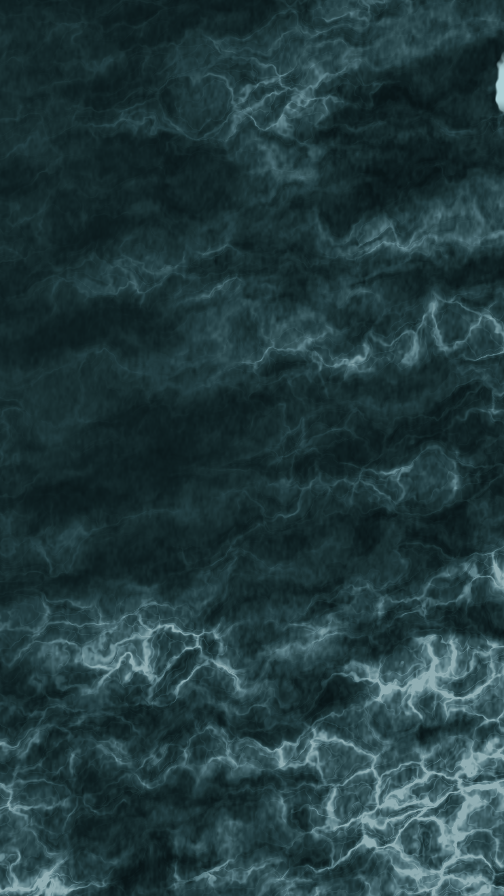
A WebGL 1 fragment shader for this texture:

```glsl
precision highp float;
// Dark teal sea from above: stretched swell, drifting foam haze and torn white lace.
uniform vec2 u_resolution;

// Tones from deep water to foam
const vec3 ABYSS = vec3(0.035, 0.085, 0.095);
const vec3 DEEP = vec3(0.06, 0.13, 0.14);
const vec3 DARK_TEAL = vec3(0.10, 0.19, 0.20);
const vec3 TEAL = vec3(0.14, 0.25, 0.27);
const vec3 HAZE = vec3(0.20, 0.32, 0.34);
const vec3 PALE = vec3(0.27, 0.40, 0.43);
const vec3 FOAM = vec3(0.36, 0.50, 0.53);
const vec3 CREST = vec3(0.56, 0.68, 0.70);

// Feature sizes are counts per canvas width
const vec2 SWELL_SCALE = vec2(3.6, 10.0);
const vec2 PATCH_SCALE = vec2(5.0, 10.0);
const vec2 MOTTLE_SCALE = vec2(15.0, 27.0);
const vec2 LACE_SCALE = vec2(11.0, 17.0);
const vec2 HAIR_SCALE = vec2(140.0, 75.0);
const float DRIFT_SCALE = 11.0;
const float SLOPE = 0.14;
const float WARP = 0.13;
const float HAZE_GAIN = 4.6;
const float MOTTLE_GAIN = 4.0;
const float LACE_GAIN = 3.6;
const float HAIR_GAIN = 1.7;

float hash(vec2 p) {
  vec3 q = fract(p.xyx * 0.1031);
  q += dot(q, q.yzx + 33.33);
  return fract((q.x + q.y) * q.z);
}

vec2 hash2(vec2 p) {
  return vec2(hash(p), hash(p + 71.7));
}

float noise(vec2 p) {
  vec2 i = floor(p), f = fract(p);
  f = f * f * (3.0 - 2.0 * f);
  vec2 e = vec2(1.0, 0.0);
  return mix(mix(hash(i), hash(i + e.xy), f.x),
             mix(hash(i + e.yx), hash(i + e.xx), f.x), f.y);
}

float fbm(vec2 p) {
  float sum = 0.0, amp = 0.5;
  for (int i = 0; i < 5; i++) {
    sum += amp * noise(p);
    p = p * 1.95 + 17.3;
    amp *= 0.53;
  }
  return sum / 1.02;
}

// Gap between the two nearest cell centres: zero on the cell walls
float cellGap(vec2 p) {
  vec2 base = floor(p);
  float near = 9.0, next = 9.0;
  for (int y = -1; y <= 1; y++) {
    for (int x = -1; x <= 1; x++) {
      vec2 cell = base + vec2(float(x), float(y));
      float d = length(cell + hash2(cell) - p);
      next = min(next, max(near, d));
      near = min(near, d);
    }
  }
  return next - near;
}

// Where the water is churned: the lower part and the upper right
float churn(vec2 uv) {
  float low = smoothstep(0.54, 0.28, uv.y - 0.20 * (uv.x - 0.5));
  float high = smoothstep(0.05, 0.75, uv.x) * smoothstep(0.42, 0.66, uv.y)
             * smoothstep(1.2, 0.82, uv.y);
  float side = mix(0.82, 1.05, smoothstep(0.0, 0.8, uv.x));
  return 0.16 + 0.70 * low * side + 0.48 * high * (1.0 - low);
}

vec3 seaColor(float t) {
  vec3 c = mix(ABYSS, DEEP, clamp(t + 1.0, 0.0, 1.0));
  c = mix(c, DARK_TEAL, clamp(t, 0.0, 1.0));
  c = mix(c, TEAL, clamp(t - 1.0, 0.0, 1.0));
  c = mix(c, HAZE, clamp(t - 2.0, 0.0, 1.0));
  c = mix(c, PALE, clamp(t - 3.0, 0.0, 1.0));
  c = mix(c, FOAM, clamp(t - 4.0, 0.0, 1.0));
  return mix(c, CREST, clamp((t - 5.0) * 0.4, 0.0, 1.0));
}

void main() {
  vec2 uv = gl_FragCoord.xy / u_resolution;
  vec2 p = gl_FragCoord.xy / u_resolution.x;
  p.y -= SLOPE * p.x;

  // Turbulent drift shared by haze and lace
  vec2 drift = vec2(fbm(p * DRIFT_SCALE + 3.1), fbm(p * DRIFT_SCALE + 41.7)) - 0.5;
  vec2 q = p + WARP * drift;

  float swell = smoothstep(0.30, 0.68, fbm((p + 0.5 * WARP * drift) * SWELL_SCALE + 5.0));
  float torn = smoothstep(0.36, 0.64, fbm(q * PATCH_SCALE + 29.0));
  float mottle = fbm(q * MOTTLE_SCALE + 57.0) - 0.5;
  float energy = churn(uv) * mix(0.8, 1.2, noise(p * vec2(2.0, 5.0) + 8.0));

  // Dark pools inside pale walls, and thin curled threads
  float gap = cellGap(q * LACE_SCALE);
  float fineGap = cellGap(q * LACE_SCALE * 2.0 + 13.0);
  float curl = abs(noise(q * LACE_SCALE * 1.6 + 91.0) - 0.5);
  float pool = mix(1.2, 0.62, smoothstep(0.0, 0.5, gap));
  float wall = smoothstep(mix(0.08, 0.17, torn), 0.0, gap);
  float thread = smoothstep(0.16, 0.0, fineGap) + smoothstep(0.06, 0.0, curl);
  float lace = wall * torn + 0.42 * thread * mix(0.25, 1.0, torn);

  // Short upright hairs of spray
  float hair = noise(p * HAIR_SCALE) + 0.6 * noise(p * HAIR_SCALE * 1.7 + 7.0) - 0.8;

  float tone = -0.35 + 0.6 * swell;
  tone += HAZE_GAIN * energy * mix(0.18, 1.0, swell) * pool;
  tone += MOTTLE_GAIN * mottle * (0.15 + energy);
  tone += LACE_GAIN * energy * lace * mix(0.3, 1.0, swell);
  tone += HAIR_GAIN * hair * (0.2 + energy * mix(0.4, 1.0, swell));
  vec3 color = seaColor(tone);

  // Sliver of bright surf on the upper right edge
  float surf = smoothstep(0.045, 0.015, abs(uv.y - 0.905));
  float reach = 1.0 - 0.012 * surf + 0.012 * (noise(p * 70.0) - 0.5);
  color = mix(color, CREST * 1.2, smoothstep(reach - 0.003, reach + 0.003, uv.x) * surf);

  gl_FragColor = vec4(color, 1.0);
}
```
